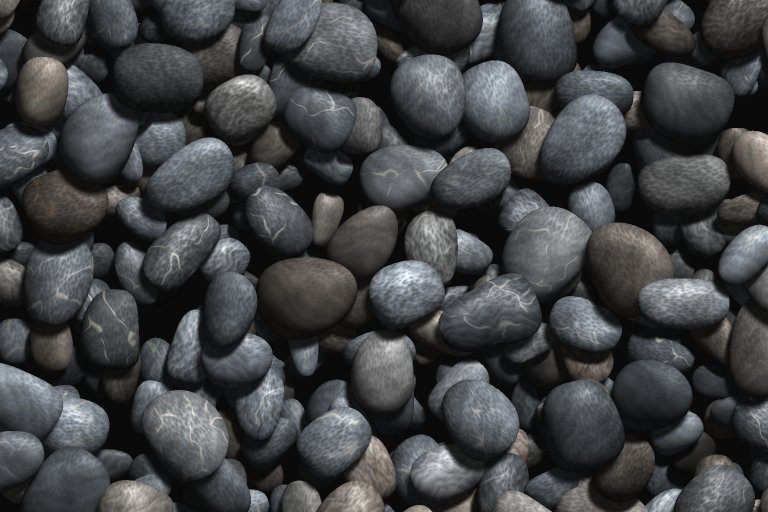
Write a Shadertoy shader that draws this texture.

```glsl
// Sunlit heap of dark, smooth river pebbles with pale mineral veins.
// Three jittered grids of egg-shaped stones are stacked by rank, lit as domes,
// and shaded by the stones above; cellular noise and sines give grain and veins.

const vec3 CELL_SIZE = vec3(0.100, 0.125, 0.168);   // deep, middle, top layer
const vec3 LAYER_LIGHT = vec3(0.68, 0.90, 1.0);
const vec3 GRID_ANGLE = vec3(0.9, -0.35, 0.42);
const vec3 SUN = normalize(vec3(0.30, 0.66, 0.70));
const float SHADOW_REACH = 0.034;
const float AMBIENT = 0.17;
const float SUNLIGHT = 0.92;
const float JITTER = 0.58;
const vec3 GAP_COLOR = vec3(0.045, 0.040, 0.038);
const vec3 COOL_TINT = vec3(0.94, 1.00, 1.06);
const vec3 WARM_TINT = vec3(1.06, 0.99, 0.92);
const vec3 VEIN_COLOR = vec3(0.80, 0.78, 0.73);
const vec3 OCHRE_COLOR = vec3(0.66, 0.50, 0.30);

struct Stone {
    vec2 place;     // canvas units, along the stone's axes
    vec2 dome;      // scaled so that the rim lies at radius 1
    float radius;
    float slim;     // short axis over long axis
    float angle;
    float rank;     // higher lies on top
    int layer;
    vec4 seed;
};

vec4 hash4(vec2 p) {
    vec4 q = fract(p.xyxy * vec4(0.1031, 0.1030, 0.0973, 0.1099));
    q += dot(q, q.wzxy + 33.33);
    return fract((q.xxyz + q.yzzw) * q.zywx);
}

mat2 turn(float a) {
    return mat2(cos(a), sin(a), -sin(a), cos(a));
}

// Distances to the nearest and second nearest feature point
vec2 cellular(vec2 p) {
    vec2 base = floor(p), nearest = vec2(9.0);
    for (int y = -1; y <= 1; y++)
    for (int x = -1; x <= 1; x++) {
        vec2 cell = base + vec2(x, y);
        float d = length(cell + hash4(cell).xy - p);
        nearest = vec2(min(nearest.x, d), min(nearest.y, max(nearest.x, d)));
    }
    return nearest;
}

// The stone of one grid cell, measured at grid point g
Stone stoneAt(vec2 g, vec2 cell, int layer) {
    Stone s;
    float size = CELL_SIZE[layer];
    vec2 key = cell + 71.0 * float(layer + 1);
    vec4 shape = hash4(key);
    s.radius = 9.0;
    s.layer = layer;
    vec2 offset = g - cell - 0.5 - JITTER * (shape.xy - 0.5);
    if (dot(offset, offset) > 0.6) return s;

    s.seed = hash4(key + 213.0);
    s.rank = float(layer) + 0.99 * s.seed.x;
    s.angle = 6.2832 * shape.z;
    s.slim = mix(0.52, 0.88, s.seed.y);
    float halfLength = mix(0.40, 0.60, shape.w);
    vec2 local = offset * turn(s.angle);
    s.place = local * size;

    // Egg taper, slight bend and squarish rim
    vec2 v = local / (halfLength * vec2(1.0, s.slim));
    v.y *= 1.0 + 0.45 * (s.seed.z - 0.5) * v.x;
    v.y += 0.35 * (s.seed.w - 0.5) * (v.x * v.x - 0.3);
    s.dome = v;
    float power = mix(2.0, 2.9, s.seed.z);
    vec2 bulge = pow(abs(v) + 1e-4, vec2(power));
    s.radius = pow(bulge.x + bulge.y, 1.0 / power);
    return s;
}

Stone topStone(vec2 p) {
    Stone best;
    best.rank = -1.0;
    for (int layer = 0; layer < 3; layer++) {
        vec2 g = turn(GRID_ANGLE[layer]) * p / CELL_SIZE[layer] + 40.0;
        for (int i = 0; i < 9; i++) {
            Stone s = stoneAt(g, floor(g) + vec2(i % 3 - 1, i / 3 - 1), layer);
            if (s.radius < 1.0 && s.rank > best.rank) best = s;
        }
    }
    return best;
}

// Share of the sun blocked by stones of higher rank
float shadowOn(vec2 p, float rank) {
    float shade = 0.0;
    for (int layer = int(rank); layer < 3; layer++) {
        vec2 q = p + SUN.xy * SHADOW_REACH;
        vec2 g = turn(GRID_ANGLE[layer]) * q / CELL_SIZE[layer] + 40.0;
        for (int i = 0; i < 9; i++) {
            Stone s = stoneAt(g, floor(g) + vec2(i % 3 - 1, i / 3 - 1), layer);
            if (s.radius < 1.1 && s.rank > rank)
                shade = max(shade, smoothstep(1.08, 0.90, s.radius));
        }
    }
    return shade;
}

vec3 pebbles(vec2 p) {
    Stone s = topStone(p);
    if (s.rank < 0.0) return GAP_COLOR;

    // Mineral: mottling, streaky grain, strata and broken veins
    vec4 look = hash4(s.seed.xy * 917.0);
    vec2 q = s.place + 7.0 * look.xy;
    vec2 warped = q + 0.010 * sin(q.yx * 57.0 + 6.0 * look.zw) + 0.003 * sin(q.yx * 171.0);
    float mottle = sin(warped.x * 61.0) * sin(warped.y * 83.0) + 0.5 * sin(dot(warped, vec2(190.0, 140.0)));
    float grain = cellular(q * vec2(95.0, 190.0)).x - 0.5;
    float strata = sin(warped.y * 330.0 + 2.0 * mottle) * smoothstep(0.5, 0.9, look.z);
    vec2 web = cellular(warped * vec2(8.0, 15.0));
    float vein = smoothstep(0.055, 0.008, web.y - web.x) * smoothstep(0.25, 0.8, look.w);
    vein *= smoothstep(-0.7, 0.6, mottle) * 0.8;

    float tone = mix(0.33, 0.62, look.x) * (1.0 + 0.10 * mottle + 0.30 * grain + 0.13 * strata);
    vec3 albedo = tone * mix(COOL_TINT, WARM_TINT, smoothstep(0.35, 1.0, look.y));
    albedo = mix(albedo, mix(VEIN_COLOR, OCHRE_COLOR, step(0.82, look.y)), vein);

    // Dome normal with flattened top, random tilt and soft dents
    float height = sqrt(max(1.0 - s.radius * s.radius, 0.0));
    vec2 slope = s.dome * vec2(s.slim, 1.0) * mix(0.55, 1.0, s.radius * s.radius);
    slope += 0.12 * sin(s.dome.yx * 3.5 + 6.0 * look.xy) + 0.10 * grain;
    vec2 tilt = 0.45 * (look.zw - 0.5);
    mat2 axes = turn(s.angle - GRID_ANGLE[s.layer]);
    vec3 normal = normalize(vec3(axes * slope + tilt, height + 0.18));

    // Sun, sheen and cast shadow
    float sun = 1.0 - shadowOn(p, s.rank);
    float diffuse = max(dot(normal, SUN), 0.0);
    float sheen = pow(max(dot(normal, normalize(SUN + vec3(0.0, 0.0, 1.0))), 0.0), 22.0);
    sheen *= mix(0.08, 0.30, look.z) * (1.0 + 0.8 * grain);
    float rim = mix(0.55, 1.0, smoothstep(0.0, 0.45, height));
    vec3 lit = albedo * (AMBIENT * rim + SUNLIGHT * sun * diffuse) + sheen * sun;
    return lit * LAYER_LIGHT[s.layer];
}

void mainImage(out vec4 fragColor, in vec2 fragCoord) {
    // Four samples per pixel smooth the rims
    vec3 color = vec3(0.0);
    for (int i = 0; i < 4; i++) {
        vec2 sub = (vec2(i % 2, i / 2) - 0.5) * 0.5;
        color += pebbles((fragCoord + sub) / iResolution.y);
    }
    fragColor = vec4(clamp(color * 0.25, 0.0, 1.0), 1.0);
}
```
